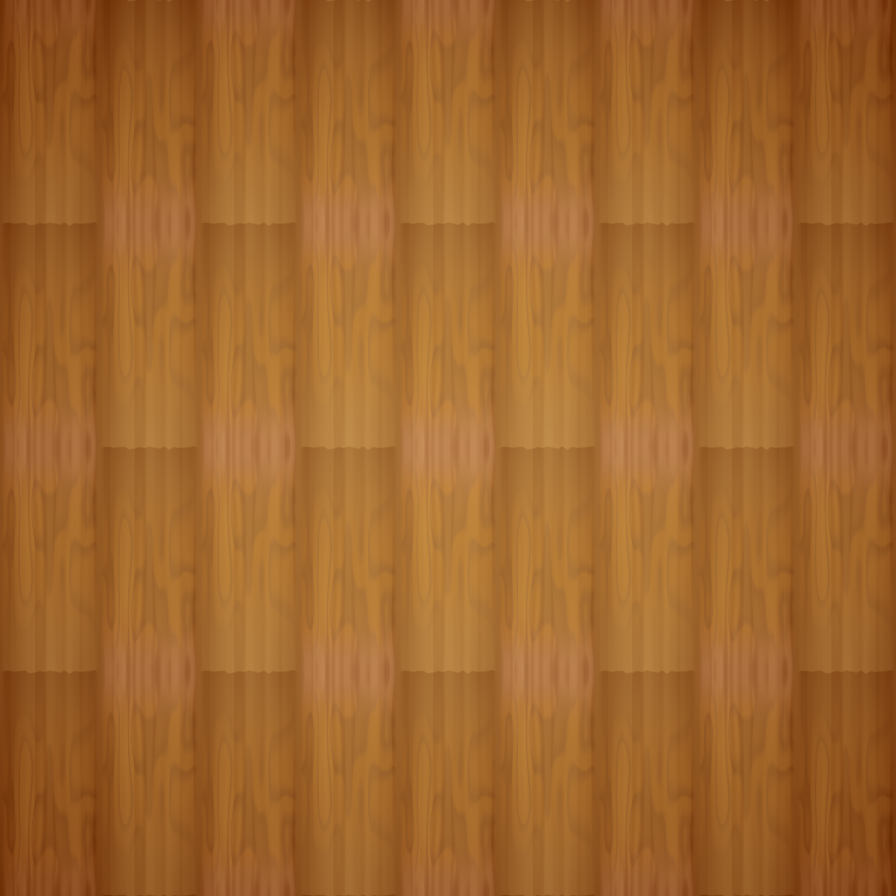
Give the GLSL for this texture, as a Shadertoy shader.

```glsl
// Staggered planks of warm varnished wood with mirrored grain and a soft vignette.

const float COLUMNS       = 9.0;   // planks across
const float ROWS          = 2.0;   // planks down each column
const vec3  DARK_WOOD     = vec3(0.45, 0.21, 0.04);
const vec3  LIGHT_WOOD    = vec3(0.78, 0.58, 0.31);
const vec3  AMBER_TINT    = vec3(1.01, 0.97, 0.84);
const vec3  PINK_TINT     = vec3(1.03, 1.00, 1.20);
const float CENTRE_TONE   = 0.83;  // 0 = dark wood, 1 = light wood
const float VIGNETTE      = 1.35;
const float SIDE_SHADE    = 0.22;  // darkening along the long sides
const float END_SHADE     = 0.15;  // darkening below a joint
const float END_LIGHT     = 0.06;  // lightening above a joint
const float END_FALLOFF   = 0.14;
const float JOINT_JITTER  = 0.008;
const float STREAK_DEPTH  = 0.20;
const float TONGUE_DEPTH  = 0.13;
const float KNOT_DEPTH    = 0.20;

float hash(ivec2 cell) {
    uvec2 q = uvec2(cell + 64) * uvec2(1597u, 3571u);
    uint n = (q.x ^ q.y) * 74933u;
    n = (n ^ (n >> 15)) * 88651u;
    n = (n ^ (n >> 13)) * 51439u;
    return float((n ^ (n >> 16)) & 65535u) / 65535.0;
}

// Value noise that wraps in x after a whole number of cells.
float noise(vec2 p, int period) {
    ivec2 a = ivec2(floor(p));
    vec2 f = fract(p);
    f = f * f * (3.0 - 2.0 * f);
    int x0 = (a.x + 4 * period) % period;
    int x1 = (x0 + 1) % period;
    float low  = mix(hash(ivec2(x0, a.y)), hash(ivec2(x1, a.y)), f.x);
    float high = mix(hash(ivec2(x0, a.y + 1)), hash(ivec2(x1, a.y + 1)), f.x);
    return mix(low, high, f.y);
}

// Noise across the plank: cells per plank width, cells per plank length.
float grain(vec2 p, int across, float along, float seed) {
    return noise(vec2(p.x * float(across), p.y * along + seed), across);
}

void mainImage(out vec4 fragColor, in vec2 fragCoord) {
    vec2 uv = fragCoord / iResolution.xy;

    // Plank layout: every second column is shifted by half a plank.
    float column = floor(uv.x * COLUMNS);
    float x = fract(uv.x * COLUMNS);
    float v = uv.y * ROWS + 0.5 * (1.0 - mod(column, 2.0));
    v += JOINT_JITTER * (grain(vec2(x, 0.0), 20, 0.0, 3.0) - 0.5);
    float joint = fract(v + 0.5) - 0.5;      // signed distance to the joint
    float knot = 0.5 - abs(joint);           // distance to the mirror line
    float side = min(x, 1.0 - x);
    float inner = smoothstep(0.0, 0.06, side);

    // Straight streaks, slightly wavy near the mirror line.
    float wave = grain(vec2(x, knot), 5, 9.0, 11.0) - 0.5;
    vec2 p = vec2(x + 0.05 * wave * smoothstep(0.4, 0.0, knot), knot);
    float streaks = 0.40 * grain(p, 13, 1.2, 20.0)
                  + 0.35 * grain(p, 26, 2.0, 30.0)
                  + 0.25 * grain(p, 40, 3.0, 40.0) - 0.5;
    float lines = smoothstep(0.66, 0.92, grain(p, 22, 1.0, 50.0));

    // Long rounded tongues, outlined by the contours of stretched noise.
    float contour = fract(2.5 * grain(p, 8, 7.0, 60.0) + 0.25 * grain(p, 16, 4.0, 70.0));
    float fill = smoothstep(0.0, 0.18, contour) * smoothstep(1.0, 0.55, contour);
    float tongueArea = inner * smoothstep(0.02, 0.10, knot) * smoothstep(0.48, 0.25, knot);

    // Short dark flecks in a pale band on the mirror line.
    float band = inner * exp(-knot * knot / 0.008);
    float flecks = smoothstep(0.55, 0.85, grain(p, 17, 8.0, 80.0));

    // Tone: vignette, plank sides, plank ends, then grain.
    vec2 fromCentre = uv - 0.5;
    float tone = CENTRE_TONE - VIGNETTE * dot(fromCentre, fromCentre);
    float sideWidth = mix(0.09, 0.20, 2.0 * knot);
    tone -= SIDE_SHADE * exp(-side * side / (sideWidth * sideWidth));

    float soft = ROWS / iResolution.y;
    float endTone = mix(-END_SHADE, END_LIGHT, smoothstep(-soft, soft, joint));
    tone += inner * endTone * exp(-abs(joint) / END_FALLOFF) * smoothstep(0.0, 0.2, knot);

    tone += inner * (STREAK_DEPTH * streaks - 0.10 * lines);
    tone += TONGUE_DEPTH * tongueArea * (fill - 0.6);
    tone += band * (0.05 - KNOT_DEPTH * flecks);

    // Colour
    vec3 wood = mix(DARK_WOOD, LIGHT_WOOD, tone);
    wood *= mix(vec3(1.0), AMBER_TINT, fill * tongueArea);
    wood *= mix(vec3(1.0), PINK_TINT, band);
    fragColor = vec4(clamp(wood, 0.0, 1.0), 1.0);
}
```
